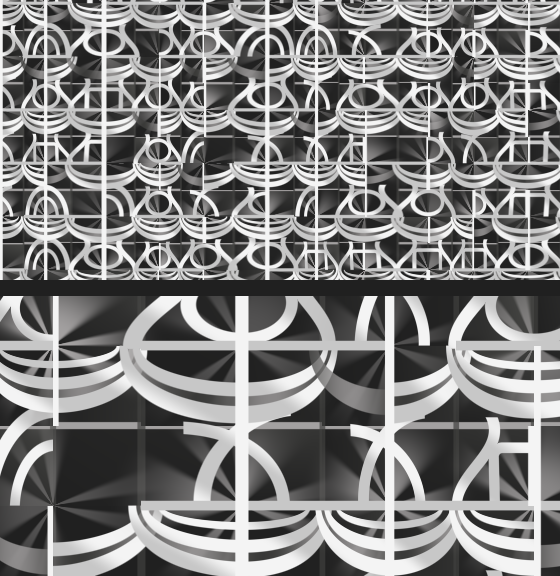
Top, the full canvas; bottom, a detail of the centre.
A WebGL 2 fragment shader for this pattern:

```glsl
#version 300 es
precision highp float;
// Monochrome collage of nested bowls, domes and rings on an uneven white lattice.
uniform vec2 u_resolution;
out vec4 fragColor;

const float ROWS = 5.25;                    // repeats down; cells are square
const vec2 LATTICE_OFFSET = vec2(0.93, 0.19);
const vec3 CHARCOAL = vec3(0.125);
const vec3 SLATE = vec3(0.25, 0.25, 0.243);
const vec3 ASH = vec3(0.64, 0.63, 0.63);
const vec3 SILVER = vec3(0.78);
const vec3 WHITE = vec3(0.955);

float hash(vec2 p) {
    vec3 a = fract(p.xyx * vec3(0.1031, 0.1030, 0.0973));
    a += dot(a, a.yzx + 33.33);
    return fract((a.x + a.y) * a.z);
}

float band(float d, float halfWidth, float aa) {
    return 1.0 - smoothstep(halfWidth - aa, halfWidth + aa, abs(d));
}

float inside(float d, float aa) {
    return 1.0 - smoothstep(-aa, aa, d);
}

// Approximate signed distance to an ellipse.
float ellipse(vec2 q, vec2 radius) {
    float k = length(q / radius);
    return (k - 1.0) * k / max(length(q / (radius * radius)), 0.001);
}

// Half ellipse hanging below y = 0, thickest at its lowest point.
float bowl(vec2 q, vec2 radius, float halfWidth, float aa) {
    float swell = mix(0.4, 1.0, smoothstep(0.0, radius.y, -q.y));
    return band(ellipse(q, radius), halfWidth * swell, aa) * inside(q.y, aa);
}

// Mirrored S-curves that flare out towards y = 0.
float ogee(vec2 q, float halfWidth, float aa) {
    float side = 0.38 + 0.14 * cos(q.y * 6.2832);
    float slope = 0.88 * sin(q.y * 6.2832);
    float d = (abs(q.x) - side) / sqrt(1.0 + slope * slope);
    return band(d, halfWidth, aa) * inside(abs(q.y - 0.28) - 0.3, aa);
}

// Soft grey blades radiating from a node.
float fan(vec2 q, float seed) {
    float angle = atan(q.y, q.x + 0.00001);
    float blades = 0.5 + 0.5 * sin(angle * 7.0 + seed * 20.0 + 2.0 * sin(angle * 3.0));
    return smoothstep(0.35, 0.9, blades) * (1.0 - smoothstep(0.1, 0.7, length(q)));
}

vec3 drawMotif(vec3 color, vec2 q, vec2 id, float aa) {
    float kind = hash(id + 5.0);
    float tone = hash(id + 37.0);
    float keep = step(0.13, hash(id * 2.0 + step(0.0, q) + 71.0));
    q.x += 0.12 * (tone - 0.5) * q.y;
    q *= mix(0.93, 1.1, tone);

    // Grey blades and the shaded crescent in the bowl
    color = mix(color, ASH, fan(q, kind) * mix(0.3, 1.0, tone));
    vec2 outer = vec2(0.56, 0.41);
    vec2 inner = vec2(0.50, 0.26);
    float crescent = inside(ellipse(q, outer), aa) * inside(-ellipse(q, inner), aa)
                   * inside(q.y, aa);
    float sheen = 0.5 + 0.5 * sin(q.x * 8.0 + kind * 6.3);
    color = mix(color, mix(SLATE, ASH, sheen), crescent * 0.8);

    // Bowl strokes
    float ink = bowl(q, outer, 0.052, aa);
    ink = max(ink, bowl(q, inner, 0.042, aa));
    ink = max(ink, bowl(q, vec2(0.42, 0.13), 0.026, aa) * step(0.4, tone));

    // Upper figure: ogee with ring, double dome, leaning arcs or arch
    float upper = inside(-q.y, aa);
    if (kind < 0.3) {
        ink = max(ink, ogee(q, 0.045, aa));
        ink = max(ink, band(ellipse(q - vec2(0.0, 0.25), vec2(0.27, 0.21)), 0.036, aa));
    } else if (kind < 0.58) {
        ink = max(ink, band(ellipse(q, vec2(0.43, 0.57)), 0.047, aa) * upper);
        ink = max(ink, band(ellipse(q, vec2(0.25, 0.36)), 0.034, aa) * upper);
    } else if (kind < 0.8) {
        ink = max(ink, band(ellipse(q - vec2(0.35, 0.02), vec2(0.56, 0.6)), 0.043, aa)
                       * upper * inside(q.x - 0.3, aa));
        ink = max(ink, band(ellipse(q + vec2(0.35, 0.0), vec2(0.6, 0.5)), 0.04, aa)
                       * upper * inside(-q.x - 0.3, aa));
    } else {
        vec2 box = abs(q - vec2(0.0, 0.12)) - vec2(0.19, 0.2);
        float arch = length(max(box, 0.0)) + min(max(box.x, box.y), 0.0) - 0.06;
        ink = max(ink, band(arch, 0.035, aa) * upper);
        ink = max(ink, ogee(q, 0.038, aa));
    }
    float glow = smoothstep(-0.5, 0.6, sin(q.x * 5.0 + q.y * 7.0 + tone * 6.3));
    return mix(color, mix(SILVER, WHITE, glow), ink * keep);
}

void main() {
    vec2 p = gl_FragCoord.xy / u_resolution.y * ROWS - LATTICE_OFFSET;
    float aa = 0.8 * ROWS / u_resolution.y;
    p.x += 0.1 * sin(p.x * 2.3 + 1.0);     // uneven column spacing

    // Dark half-cell panels with slight gradients
    vec2 panel = floor(p * 2.0);
    vec2 f = fract(p * 2.0);
    float shade = hash(panel + 11.0);
    vec3 color = mix(CHARCOAL, SLATE, shade * shade * mix(f.x, f.y, hash(panel + 3.0)) * 1.4);

    // Faint rules midway between the nodes
    vec2 mid = abs(f - 0.5) * 0.5;
    vec2 halfGrid = abs(fract(p) - 0.5);
    color = mix(color, ASH, band(halfGrid.y, 0.022, aa) * step(0.35, shade));
    color = mix(color, SLATE, band(mid.x - 0.25, 0.02, aa) * 0.7);

    // Motifs that reach into neighbouring cells
    vec2 node = floor(p + 0.5);
    for (int j = -1; j <= 1; j++) {
        for (int i = -1; i <= 1; i++) {
            vec2 id = node + vec2(i, j);
            color = drawMotif(color, p - id, id, aa);
        }
    }

    // Main lattice, broken in places
    vec2 g = p - node;
    float column = step(0.45, max(hash(vec2(node.x, 91.0)), hash(panel + 53.0) * 0.8));
    float row = step(0.3, hash(vec2(panel.x, node.y) + 29.0));
    color = mix(color, SILVER, band(g.y, 0.03, aa) * row);
    color = mix(color, WHITE, band(g.x, 0.036, aa) * column);
    fragColor = vec4(color, 1.0);
}
```
